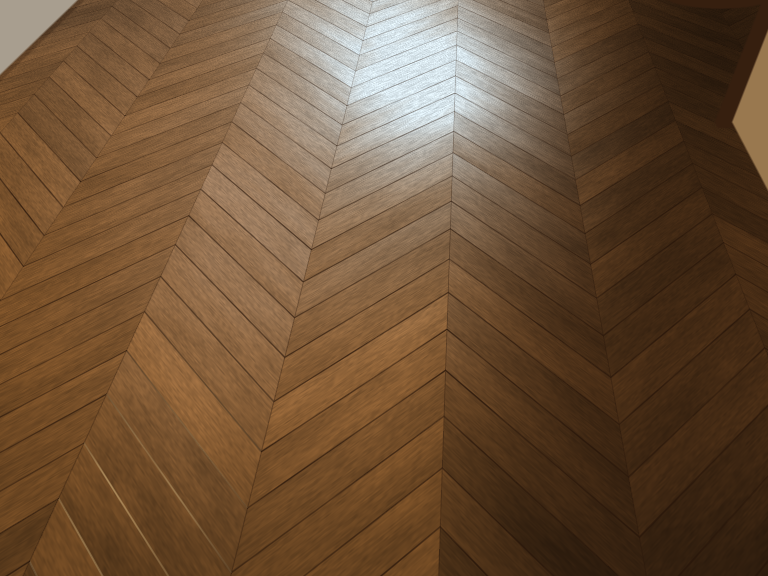
Reproduce this texture procedurally as a Shadertoy shader.

```glsl
// Chevron oak parquet seen in perspective, with a cool window reflection.

// Floor projection, in units of canvas height
const vec2  VANISH       = vec2(0.819, 1.694);
const float COLUMN_WIDTH = 0.213;
const float COLUMN_SHIFT = 0.034;
const float PLANK_DEPTH  = 0.0421;
const float FLOOR_TILT   = 0.0461;
const float CHEVRON_RISE = 2.93;   // planks climbed across one column
const float ROW_SHIFT    = 0.27;

// Joints and wear
const float JOINT_HALF   = 0.017;  // in plank widths
const float SEAM_HALF    = 0.003;  // in column widths
const float JOINT_DARK   = 0.68;
const float SEAM_DARK    = 0.32;
const float TONE_SPREAD  = 0.22;
const float GRAIN_AMOUNT = 0.24;
const float PORE_AMOUNT  = 0.13;

// Light and colours
const vec2 GLARE_CENTRE = vec2(0.73, 0.855);
const vec3 GOLDEN_OAK = vec3(0.50, 0.325, 0.155);
const vec3 SHADED_OAK = vec3(0.255, 0.158, 0.075);
const vec3 DUSTY_OAK  = vec3(0.38, 0.28, 0.19);
const vec3 WARM_SHEEN = vec3(0.62, 0.48, 0.355);
const vec3 COOL_SHEEN = vec3(0.64, 0.61, 0.57);
const vec3 GLARE      = vec3(0.86, 0.92, 0.95);
const vec3 JOINT      = vec3(0.15, 0.08, 0.035);
const vec3 GLINT      = vec3(0.78, 0.65, 0.44);
const vec3 PALE_WALL  = vec3(0.66, 0.62, 0.56);
const vec3 TAN_WALL   = vec3(0.60, 0.47, 0.31);
const vec3 SKIRTING   = vec3(0.21, 0.12, 0.06);

float hash(vec2 p) {
    vec3 h = fract(vec3(p.xyx) * 0.1031);
    h += dot(h, h.yzx + 33.33);
    return fract((h.x + h.y) * h.z);
}

float noise(vec2 p) {
    vec2 cell = floor(p), f = fract(p);
    f = f * f * (3.0 - 2.0 * f);
    return mix(mix(hash(cell), hash(cell + vec2(1, 0)), f.x),
               mix(hash(cell + vec2(0, 1)), hash(cell + vec2(1, 1)), f.x), f.y);
}

// Soft elliptical spot
float spot(vec2 p, vec2 centre, vec2 radius) {
    vec2 d = (p - centre) / radius;
    return exp(-dot(d, d));
}

// Line around whole numbers of the coordinate, fading where it gets too thin
float gridLine(float coord, float halfWidth) {
    float d = abs(fract(coord + 0.5) - 0.5);
    float footprint = fwidth(coord);
    float aa = footprint * 0.55;
    float coverage = min(1.0, 2.5 * halfWidth / footprint);
    return coverage * (1.0 - smoothstep(max(halfWidth - aa, 0.0), halfWidth + aa, d));
}

// Antialiased mask of the positive side
float inside(float d) {
    float aa = fwidth(d);
    return smoothstep(-aa, aa, d);
}

// Blotches and streaks along a plank
float woodGrain(vec2 p) {
    float warp = noise(p * vec2(3.0, 2.0));
    float streaks = noise(p * vec2(6.0, 5.0) + vec2(0.0, warp * 3.0));
    return 0.6 * warp + 0.4 * streaks - 0.5;
}

void mainImage(out vec4 fragColor, in vec2 fragCoord) {
    vec2 q = fragCoord / iResolution.y;

    // Project to chevron columns and plank rows
    float depth = 1.0 / (VANISH.y - q.y);
    float side = (q.x - VANISH.x) * depth;
    float column = (side + COLUMN_SHIFT) / COLUMN_WIDTH;
    float zigzag = abs(mod(column + 1.0, 2.0) - 1.0);
    float row = (depth + FLOOR_TILT * side) / PLANK_DEPTH + CHEVRON_RISE * zigzag + ROW_SHIFT;
    vec2 plank = floor(vec2(column, row));
    float tone = hash(plank + 71.0) - 0.5;
    float gloss = hash(plank + 23.0);
    float leaning = mod(plank.x, 2.0);

    // Wood colour: golden at left, dim at right, dusty in the far left
    float dim = smoothstep(0.60, 1.12, q.x + 0.10 * (0.5 - leaning));
    vec3 color = mix(GOLDEN_OAK, SHADED_OAK, dim);
    color = mix(color, DUSTY_OAK, 0.85 * spot(q, vec2(0.15, 1.05), vec2(0.38, 0.28)));
    color *= 1.0 - 0.22 * smoothstep(0.40, 0.0, q.y);
    vec2 fibre = vec2(column, row) + hash(plank) * vec2(37.0, 91.0);
    float grain = woodGrain(fibre);
    float pores = noise(fibre * vec2(42.0, 22.0)) + noise(fibre * vec2(16.0, 34.0)) - 1.0;
    color *= 1.0 + TONE_SPREAD * tone + GRAIN_AMOUNT * grain;

    // Window sheen, varied by plank
    float warm = spot(q, vec2(0.44, 0.65), vec2(0.30, 0.36)) * mix(0.95, 0.58, leaning);
    float cool = spot(q, GLARE_CENTRE + vec2(-0.03, 0.0), vec2(0.24, 0.30));
    float core = 1.15 * spot(q, GLARE_CENTRE, vec2(0.15, 0.115))
               + 0.60 * spot(q, vec2(0.64, 1.01), vec2(0.16, 0.14));
    float polish = 0.78 + 0.3 * gloss + 0.35 * grain;
    color = mix(color, WARM_SHEEN, clamp(warm * polish, 0.0, 1.0));
    color = mix(color, COOL_SHEEN, clamp(0.75 * cool * polish, 0.0, 1.0));
    color = mix(color, GLARE, clamp(core * polish, 0.0, 0.96));
    color *= 1.0 + PORE_AMOUNT * pores;

    // Joints: dark and uneven, with light catching a few near the lower left
    float joint = gridLine(row, JOINT_HALF);
    float seam = gridLine(column, SEAM_HALF);
    float catching = (1.0 - leaning) * spot(q, vec2(0.22, 0.12), vec2(0.22, 0.22));
    float edge = floor(row + 0.5);
    float tightness = 0.65 + 0.5 * noise(vec2(column * 5.0 + edge * 17.0, edge));
    color = mix(color, mix(JOINT, GLINT, catching), min(joint * JOINT_DARK * tightness, 1.0));
    color = mix(color, JOINT, seam * SEAM_DARK);

    // Shadow, skirting and walls in the far corners
    color *= 1.0 - 0.35 * spot(q, vec2(1.25, 0.95), vec2(0.18, 0.22));
    float leftWall = q.y - 0.87 - 0.963 * q.x;
    color = mix(color, JOINT, 0.3 * inside(leftWall + 0.012));
    color = mix(color, PALE_WALL, inside(leftWall));
    float rise = q.y - 0.788;
    float rightWall = q.x - 1.271 - max(0.39 * rise, -0.525 * rise);
    color = mix(color, SKIRTING, inside(min(rightWall + 0.03, rise + 0.01)));
    color = mix(color, TAN_WALL, inside(rightWall));
    color = mix(color, SKIRTING, inside(1.0 - length((q - vec2(1.25, 1.01)) / vec2(0.10, 0.025))));

    fragColor = vec4(clamp(color, 0.0, 1.0), 1.0);
}
```
